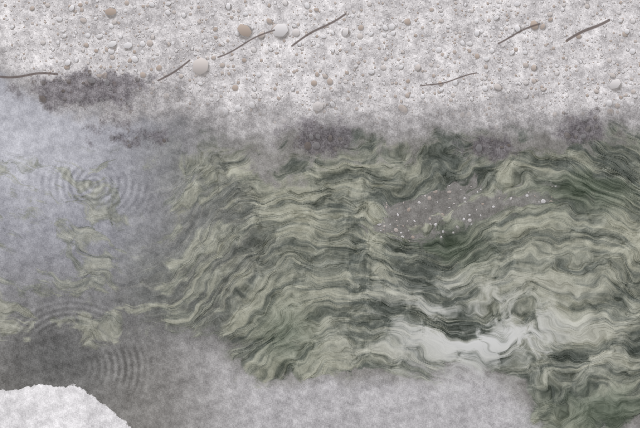
This texture is drawn by a Shadertoy shader. Its source:

```glsl
vec3 hash3(vec2 c) {
  vec3 h = fract(c.xyx * vec3(.1031, .1030, .0973));
  h += dot(h, h.yxz + 33.33);
  return fract((h.xxy + h.yzz) * h.zyx);
}

// Layered sines, each octave turned and bent
float waves(vec2 p) {
  float sum = 0., amp = .5;
  for (int i = 0; i < 6; i++) {
    p = mat2(.8, .6, -.6, .8) * p;
    sum += amp * sin(p.x + 1.6 * sin(p.y * .9 + float(i)));
    p = p * 1.85 + 3.1;
    amp *= .67;
  }
  return sum;
}

// Scattered angular stones with shadows, premultiplied alpha
vec4 stones(vec2 p, float scale, float amount) {
  vec4 c = vec4(0);
  p *= scale;
  float soft = .6 * scale / iResolution.y;
  for (int k = 0; k < 9; k++) {
    vec2 id = floor(p) + vec2(k % 3 - 1, k / 3 - 1);
    vec3 h = hash3(id), g = hash3(id + 57.);
    if (g.z > amount) continue;
    vec2 d = p - id - .2 - .6 * h.xy;
    float r = .12 + .3 * g.x * g.x, turn = 6.3 * h.z;
    vec2 q = abs(mat2(cos(turn), sin(turn), -sin(turn), cos(turn)) * d);
    q.y *= 1. + .7 * h.x;
    float size = mix(length(q), max(q.x, .5 * q.x + .87 * q.y), .7);
    float body = 1. - smoothstep(r - soft, r + soft, size);
    float shadow = 1. - smoothstep(r * .8, r * 1.25, length(d + vec2(-.15, .3) * r));
    vec3 tint = mix(vec3(.70, .64, .60), vec3(.86, .85, .86), smoothstep(0., .7, g.y));
    c = mix(c, vec4(.42, .40, .39, 1), .6 * shadow);
    c = mix(c, vec4(tint * (.94 + .16 * d.y / r), 1), body);
  }
  return c;
}

vec3 over(vec3 base, vec4 top, float alpha) {
  return base * (1. - top.a * alpha) + top.rgb * alpha;
}

float blob(vec2 p, float x, float y, float w, float h) {
  vec2 d = (p - vec2(x, y)) / vec2(w, h);
  return exp(-dot(d, d));
}

float segment(vec2 p, vec2 a, vec2 d) {
  return length(p - a - d * clamp(dot(p - a, d) / dot(d, d), 0., 1.));
}

float ripple(vec2 p, vec2 centre, float radius) {
  float d = length((p - centre) * vec2(1, 1.12));
  float patchy = smoothstep(-.8, .6, sin(9. * p.x + 4. * sin(11. * p.y)));
  return sin(400. * d + sin(14. * p.x + 9. * p.y)) * patchy * (1. - smoothstep(.3 * radius, radius, d));
}

void mainImage(out vec4 fragColor, in vec2 fragCoord) {
  vec2 p = fragCoord / iResolution.y;
  float px = 1. / iResolution.y;
  float broad = waves(p * 8.), fine = waves(p * 55. + 9.), gritty = waves(p * 150.);
  float grain = hash3(floor(p * 340.)).x - .5;
  float rough = .04 * fine + .05 * gritty + .06 * grain;

  // Shallow water over silt
  vec3 col = mix(vec3(.52, .51, .50), vec3(.60, .60, .63), smoothstep(.1, .5, p.y) * smoothstep(.65, .2, p.x));
  col = mix(col, vec3(.77, .77, .80), .8 * blob(p, .02, .66, .25, .15));
  col = mix(col, vec3(.35), .8 * min(1., blob(p, .47, .3, .17, .1) + blob(p, .14, .17, .16, .12)));
  col += .035 * broad + .8 * rough;

  // Sand along the lower edge
  float low = .25 - .13 * smoothstep(.4, .65, p.x) - .14 * smoothstep(1.1, 1.4, p.x);
  float sandy = (1. - smoothstep(-.05, .03, p.y - low + .04 * broad)) * smoothstep(.3, .65, p.x);
  col = mix(col, vec3(.71, .70, .71) + .03 * broad + rough, sandy);

  // Algae: fine strands follow a bent flow and pile into lit clumps
  vec2 bend = vec2(waves(p * 5.), waves(p * 5. + 17.));
  float flow = p.y - .10 * sin(3.6 * p.x - 2.4) - .04 * sin(9. * p.x + 5. * p.y) + .035 * bend.y;
  vec2 along = vec2(p.x * 14., flow * 60.) + 1.2 * bend;
  float strand = waves(along);
  float hair = waves(vec2(p.x * 26., flow * 170.) + 2. * bend);
  vec2 pile = p * vec2(20, 30) + 1.6 * bend;
  float clump = waves(pile);
  float relief = clump - waves(pile + vec2(-.15, .3));
  float crease = 1. - smoothstep(0., .16, abs(waves(along * .6 + 5.)));
  float tone = .42 * strand + .3 * clump + .4 * hair + .4 * broad;
  vec3 algae = mix(vec3(.33, .35, .33), vec3(.65, .65, .59), smoothstep(-.85, .85, tone));
  algae += .10 * relief - .09 * crease + .5 * rough;
  float edge = .05 * broad + .045 * clump;
  float cover = smoothstep(-.01, .025, p.y - low + edge) * (1. - smoothstep(.63, .67, p.y + edge));
  float loose = .65 * smoothstep(-.1, .35, .6 * clump + .5 * strand + .3 * broad);
  cover *= mix(loose, .93, smoothstep(.15, .75, p.x + .1 * broad));
  float gap = segment(p, vec2(.88, .47), vec2(.4, .08)) + .035 * strand + .03 * broad;
  cover *= smoothstep(.012, .03, gap);
  col = mix(col, algae, cover);

  // Deep green tufts and milky haze
  float deep = blob(p, 1.38, .56, .12, .05) + blob(p, 1.04, .42, .1, .045);
  deep += blob(p, 1.42, .04, .14, .06) + .7 * blob(p, .67, .22, .07, .07);
  deep = min(1., deep) * smoothstep(-.8, .3, clump + broad);
  col = mix(col, vec3(.28, .32, .27) + .10 * strand + .10 * hair, .75 * deep);
  float haze = blob(p, 1.12, .22, .24, .11);
  col = mix(col, vec3(.81), haze * smoothstep(-.6, .6, .6 * strand + .6 * clump));
  col = over(col, stones(p, 75., .4), .8 * (1. - smoothstep(.01, .03, gap)));

  // Ripple rings
  col += .05 * ripple(p, vec2(.22, .57), .19) + .085 * ripple(p, vec2(.17, .14), .23);

  // Gravel bank
  float height = p.y - .675 - .15 * exp(-5. * p.x) + .025 * broad + .012 * fine;
  float dry = smoothstep(0., .11, height);
  vec3 gravel = vec3(.765, .75, .755) + .05 * broad + 1.4 * rough;
  gravel = over(gravel, stones(p, 100., .5), .8 * dry);
  gravel = over(gravel, stones(p + 3., 55., .4), .9 * dry);
  gravel = over(gravel, stones(p + 7., 22., .14), dry);
  col = mix(col, gravel * mix(.82, 1.03, dry), smoothstep(-.02, .03, height));

  // Wet dark stones at the waterline
  float wet = blob(p, .23, .79, .16, .045) + blob(p, .76, .68, .09, .04) + blob(p, 1.14, .66, .07, .035);
  wet += blob(p, 1.36, .7, .06, .04) + .7 * blob(p, .33, .68, .12, .03);
  wet = smoothstep(.25, .75, wet + (.35 * fine + .2 * broad) * smoothstep(0., .2, wet));
  col = mix(col, vec3(.36, .34, .36) + 1.3 * rough, .65 * wet);
  col = over(col, vec4(vec3(.62), 1) * stones(p + 5., 45., .6), .7 * wet);

  // Twigs
  for (int i = 0; i < 7; i++) {
    vec3 h = hash3(vec2(i, 31)), g = hash3(vec2(i, 77));
    vec2 root = vec2((float(i) + .8 * h.x) / 4.7, .77 + .21 * h.y);
    vec2 reach = (.05 + .13 * g.x) * vec2(1, 1.8 * (g.y - .5));
    float d = segment(p + .003 * vec2(0, sin(50. * p.x)), root, reach);
    float width = .0008 + .0018 * g.z;
    col = mix(col, vec3(.40, .36, .35), .8 * (1. - smoothstep(width - px * .5, width + px, d)));
  }

  // Pale boulder in the corner
  float top = .09 - .11 * smoothstep(.17, .36, p.x) + .012 * broad + .006 * fine;
  vec3 boulder = vec3(.84, .83, .84) + .05 * broad + rough;
  col = mix(col, boulder, 1. - smoothstep(-px, px, p.y - top));

  fragColor = vec4(clamp(col, 0., 1.), 1);
}
```
